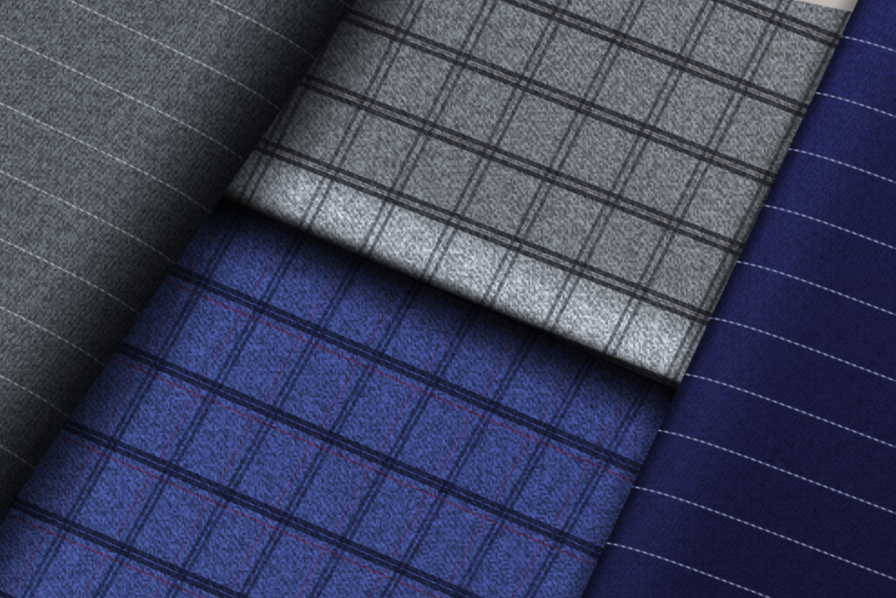
Reproduce this texture procedurally as a Shadertoy shader.

```glsl
// Four overlapping folds of suiting cloth: charcoal pinstripe, grey check, blue check, navy pinstripe.

float hash(vec2 p) {
    return fract(sin(dot(p, vec2(127.1, 311.7))) * 43758.5453);
}

float valueNoise(vec2 p) {
    vec2 cell = floor(p), f = fract(p);
    f = f * f * (3.0 - 2.0 * f);
    float low = mix(hash(cell), hash(cell + vec2(1, 0)), f.x);
    float high = mix(hash(cell + vec2(0, 1)), hash(cell + vec2(1, 1)), f.x);
    return mix(low, high, f.y);
}

// Signed distance to the line through a and b
float sideOf(vec2 p, vec2 a, vec2 b) {
    vec2 along = normalize(b - a);
    return along.x * (p.y - a.y) - along.y * (p.x - a.x);
}

// Repeating soft line
float stripe(float t, float offset, float period, float halfWidth, float blur) {
    float d = abs(mod(t - offset + 0.5 * period, period) - 0.5 * period);
    return 1.0 - smoothstep(halfWidth - blur, halfWidth + blur, d);
}

float twinStripe(float t, float offset, float period, float gap, float halfWidth, float blur) {
    return max(stripe(t, offset - gap, period, halfWidth, blur),
               stripe(t, offset + gap, period, halfWidth, blur));
}

// Fine diagonal twill mixed with thread grain, centred on zero
float weave(vec2 p, float twillSlope) {
    float grain = valueNoise(p * vec2(330.0, 270.0)) - 0.5;
    float slub = valueNoise(vec2(p.x + 0.5 * p.y, p.y - 0.4 * p.x) * vec2(90.0, 190.0)) - 0.5;
    float twill = sin(620.0 * (p.x + twillSlope * p.y));
    return 0.85 * grain + 0.35 * slub + 0.12 * twill;
}

// White dotted thread running along x
float pinstripe(float v, float x, float offset, float period, float blur) {
    float stitches = 0.65 + 0.35 * sin(x * 520.0);
    return stripe(v, offset, period, 0.0016, blur) * stitches;
}

vec3 charcoalCloth(vec2 p, float inside, float blur) {
    float roll = smoothstep(-0.01, 0.19, inside);
    vec3 color = mix(vec3(0.045, 0.05, 0.06), vec3(0.34, 0.36, 0.385), roll);
    color *= 1.0 + 0.6 * weave(p, 0.8);
    float bend = 0.018 * exp(-inside * 14.0);
    float v = p.y - 0.47 * p.x - bend;
    float thread = pinstripe(v, p.x, 0.059, 0.1133, blur);
    return mix(color, vec3(0.78, 0.80, 0.82), thread * (0.1 + 0.65 * roll));
}

vec3 greyCheck(vec2 p, float inside, float blur) {
    vec3 color = mix(vec3(0.40, 0.42, 0.445), vec3(0.45, 0.47, 0.49), p.x - 0.4);
    float sheen = exp(-pow((inside - 0.055) / 0.055, 2.0));
    color += vec3(0.21, 0.22, 0.24) * sheen;
    float v = p.y - 0.39 * p.x;
    float u = p.x + 0.5 * p.y;
    float broad = twinStripe(v, 0.072, 0.137, 0.0085, 0.0045, blur);
    float slim = twinStripe(u, 0.822, 0.123, 0.0085, 0.0035, blur);
    float rust = stripe(v, 0.072, 0.137, 0.002, blur);
    color = mix(color, vec3(0.29, 0.24, 0.25), 0.4 * rust);
    color = mix(color, color * vec3(0.50, 0.50, 0.53), 0.75 * slim);
    color = mix(color, vec3(0.13, 0.13, 0.16), 0.78 * broad);
    color *= 1.0 + 0.6 * weave(p, -0.7);
    return color * smoothstep(-0.004, 0.03, inside);
}

vec3 blueCheck(vec2 p, float below, float blur) {
    vec3 color = mix(vec3(0.215, 0.26, 0.48), vec3(0.235, 0.29, 0.52), 1.0 - p.x);
    float v = p.y - 0.43 * p.x;
    float u = p.x + 0.56 * p.y;
    float broad = twinStripe(v, 0.326, 0.168, 0.006, 0.005, blur);
    float slim = twinStripe(u, 0.844, 0.12, 0.006, 0.0035, blur);
    float red = max(stripe(v, 0.350, 0.168, 0.0018, blur), 0.6 * stripe(u, 0.817, 0.12, 0.0018, blur));
    color = mix(color, vec3(0.35, 0.13, 0.25), 0.65 * red);
    color = mix(color, vec3(0.09, 0.11, 0.22), 0.60 * slim);
    color = mix(color, vec3(0.07, 0.08, 0.16), 0.75 * broad);
    color *= 1.0 + 0.65 * weave(p, -0.7);
    return color * mix(0.12, 1.0, smoothstep(-0.005, 0.10, below));
}

vec3 navyCloth(vec2 p, float inside, float blur) {
    float rim = exp(-pow((inside - 0.055) / 0.06, 2.0));
    vec3 color = mix(vec3(0.115, 0.12, 0.28), vec3(0.085, 0.085, 0.20), p.y);
    color += vec3(0.03, 0.04, 0.075) * rim;
    color *= 1.0 + 0.35 * weave(p, 0.8);
    color *= mix(0.55, 1.0, smoothstep(0.0, 0.025, inside));
    float v = p.y - 0.38 * p.x - 0.012 * exp(-inside * 18.0);
    float thread = pinstripe(v, p.x, -0.375, 0.1107, blur);
    return mix(color, vec3(0.72, 0.76, 0.88), 0.75 * thread);
}

void mainImage(out vec4 fragColor, in vec2 fragCoord) {
    // Canvas heights, measured from the upper left
    vec2 p = vec2(fragCoord.x, iResolution.y - fragCoord.y) / iResolution.y;
    float blur = max(0.0022, 0.7 / iResolution.y);

    // Positive inside each fold
    float charcoal = sideOf(p, vec2(0.596, 0.0), vec2(0.0, 0.869));
    float grey = sideOf(p, vec2(1.129, 0.654), vec2(0.39, 0.34));
    float navy = sideOf(p, vec2(0.971, 1.0), vec2(1.435, 0.0));
    float backdrop = sideOf(p, vec2(1.43, 0.021), vec2(1.32, -0.002));

    vec3 color = blueCheck(p, -grey, blur);
    color = mix(color, greyCheck(p, grey, blur), smoothstep(-blur, blur, grey));
    color = mix(color, vec3(0.74, 0.72, 0.70), smoothstep(-blur, blur, backdrop));

    // Shadows cast by the outer folds
    color *= mix(0.28, 1.0, smoothstep(-0.01, 0.12, -charcoal));
    color *= mix(0.65, 1.0, smoothstep(0.0, 0.04, -navy));

    color = mix(color, charcoalCloth(p, charcoal, blur), smoothstep(-blur, blur, charcoal));
    color = mix(color, navyCloth(p, navy, blur), smoothstep(-blur, blur, navy));
    fragColor = vec4(clamp(color, 0.0, 1.0), 1.0);
}
```
